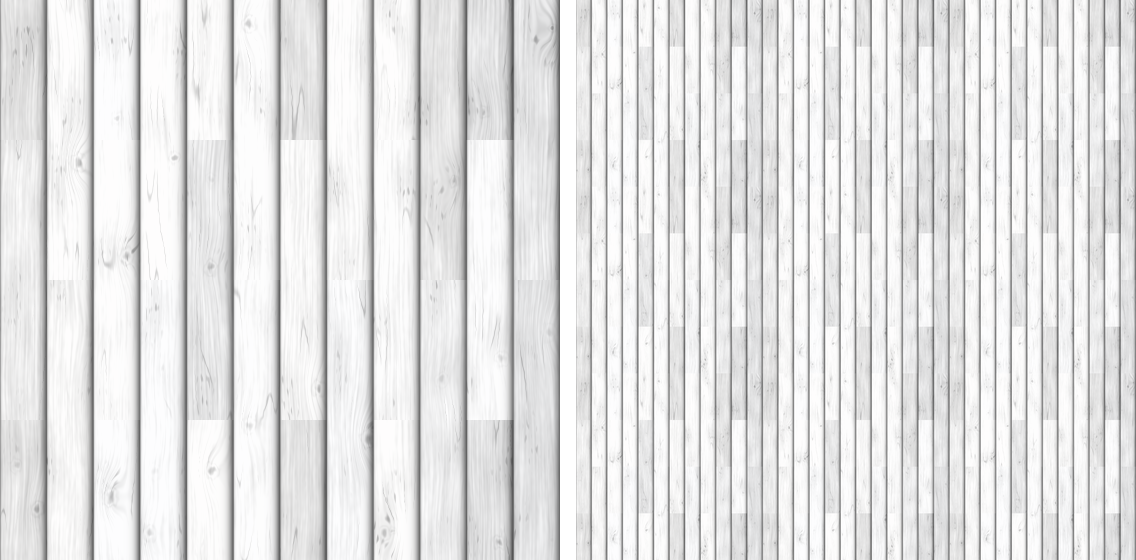
Left: one tile. Right: repeated 3 by 3.
This texture is drawn by a Shadertoy shader. Its source:

```glsl
const float COLUMNS = 12.0;           // planks across
const float ROWS = 2.0;               // planks down each column
const float PLANK_ASPECT = COLUMNS / ROWS;
const float TONE_DARK = 0.895;
const float TONE_LIGHT = 0.995;
const vec3 WARM_TINT = vec3(1.0, 0.998, 0.996);
const vec3 COOL_TINT = vec3(0.996, 0.998, 1.003);
const vec2 GAP_DEPTH = vec2(0.55, 0.66); // darkness at the gap, least and most
const float SHADOW_WIDTH = 0.092;     // soft side, in plank widths
const float LIP_WIDTH = 0.015;        // crisp side, in plank widths
const float STREAK_AMOUNT = 0.11;
const float STAIN_AMOUNT = 0.09;
const float RING_AMOUNT = 0.045;
const float CRACK_AMOUNT = 0.17;
const float SCRATCH_AMOUNT = 0.2;
const float KNOT_AMOUNT = 0.2;
const int KNOTS = 2;                  // candidates per plank
const int SAMPLES = 2;                // per axis

vec2 hash2(vec2 p) {
    vec3 q = fract(p.xyx * vec3(0.1031, 0.1030, 0.0973));
    q += dot(q, q.yzx + 33.33);
    return fract((q.xx + q.yz) * q.zy);
}

float cornerSlope(vec2 cell, vec2 offset) {
    return dot(hash2(cell) * 2.0 - 1.0, offset);
}

float gradientNoise(vec2 p) {
    vec2 i = floor(p), f = p - i;
    vec2 u = f * f * f * (f * (f * 6.0 - 15.0) + 10.0);
    vec2 e = vec2(0.0, 1.0);
    float low = mix(cornerSlope(i, f), cornerSlope(i + e.yx, f - e.yx), u.x);
    float high = mix(cornerSlope(i + e, f - e), cornerSlope(i + e.yy, f - e.yy), u.x);
    return mix(low, high, u.y);
}

// Wood brightness; p is in plank widths from the lower left of the plank
float woodTone(vec2 p, vec2 id) {
    vec2 seed = floor(hash2(id + 17.0) * 90.0) + 5.0;
    vec2 style = hash2(id + 41.0);
    float flow = p.x + 0.16 * gradientNoise(vec2(p.x * 0.8, p.y * 0.45) + seed);
    float ragged = gradientNoise(p * vec2(11.0, 7.0) + seed);
    float knotShade = 0.0;
    float knotHalo = 0.0;

    // Knots bend the grain around themselves
    for (int k = 0; k < KNOTS; k++) {
        vec2 key = id + float(k) * 7.0 + 63.0;
        vec2 place = hash2(key), kind = hash2(key + 29.0);
        vec2 d = p - vec2(mix(0.15, 0.9, place.x), mix(0.4, PLANK_ASPECT - 0.4, place.y));
        float strength = smoothstep(0.3, 0.9, kind.x);
        float bend = exp(-d.x * d.x / 0.08 - d.y * d.y / 0.3);
        flow += (kind.y - 0.5) * 0.8 * strength * bend;
        knotHalo += strength * bend;
        float radius = mix(0.03, 0.075, kind.y);
        float r = length(d * vec2(1.0, 0.8)) + 0.08 * ragged;
        float core = 1.0 - smoothstep(0.2 * radius, 1.5 * radius, r);
        float rim = exp(-pow((r - 2.2 * radius) / 0.025, 2.0));
        knotShade += strength * (core + 0.2 * rim);
    }

    // Fibres, growth rings and stains
    float coarse = gradientNoise(vec2(flow * 11.0, p.y * 0.35) + seed);
    float fine = gradientNoise(vec2(flow * 24.0, p.y * 0.8) + seed.yx);
    float fleck = gradientNoise(vec2(flow * 20.0, p.y * 4.0) + seed);
    float stain = gradientNoise(vec2(p.x * 1.5, p.y * 0.7) + seed.yx);
    float ringMask = smoothstep(0.5, 0.95, style.y) + 0.5 * min(knotHalo, 1.0);
    float rings = pow(0.5 + 0.5 * sin(flow * 62.0 + 5.0 * coarse), 3.0);

    // Long hairline cracks, and short scratches in patches
    float crackLine = abs(gradientNoise(vec2(flow * 3.5 + 0.08 * ragged, p.y * 0.3) + seed + 11.0));
    float crackMask = smoothstep(0.05, 0.35, gradientNoise(vec2(p.x * 1.5, p.y * 0.8) + seed + 3.0));
    float crack = (1.0 - smoothstep(0.0, 0.025, crackLine)) * crackMask;
    float patches = smoothstep(0.05, 0.4, -stain) + 0.35 * min(knotHalo, 1.0);
    float scratch = smoothstep(0.12, 0.45, fleck) * patches;

    float tone = mix(TONE_DARK, TONE_LIGHT, smoothstep(0.0, 0.8, style.x));
    tone += STREAK_AMOUNT * (0.5 * coarse + 0.75 * fine + 0.35 * fleck);
    tone += STAIN_AMOUNT * stain - RING_AMOUNT * ringMask * rings;
    tone -= CRACK_AMOUNT * crack + SCRATCH_AMOUNT * scratch;
    tone -= KNOT_AMOUNT * min(knotShade, 1.0);
    return min(tone, 0.995);
}

vec3 planks(vec2 uv) {
    // Alternate columns shift by half a plank
    float column = floor(uv.x * COLUMNS);
    float across = uv.x * COLUMNS - column;
    column = mod(column, COLUMNS);
    float along = uv.y * ROWS + 0.5 * (1.0 - mod(column, 2.0));
    vec2 id = vec2(column, mod(floor(along), ROWS));
    vec2 p = vec2(across, fract(along) * PLANK_ASPECT);
    vec2 finish = hash2(id + 83.0);
    vec3 color = woodTone(p, id) * mix(WARM_TINT, COOL_TINT, finish.x);

    // Soft shadow on the right, crisp lip on the left
    float shadow = exp(-pow((1.0 - across) / SHADOW_WIDTH, 1.3));
    float lip = exp(-across / LIP_WIDTH);
    return color * (1.0 - mix(GAP_DEPTH.x, GAP_DEPTH.y, finish.y) * max(shadow, lip));
}

void mainImage(out vec4 fragColor, in vec2 fragCoord) {
    vec3 sum = vec3(0.0);
    for (int j = 0; j < SAMPLES; j++)
        for (int i = 0; i < SAMPLES; i++) {
            vec2 jitter = (vec2(i, j) + 0.5) / float(SAMPLES) - 0.5;
            sum += planks((fragCoord + jitter) / iResolution.xy);
        }
    fragColor = vec4(sum / float(SAMPLES * SAMPLES), 1.0);
}
```
